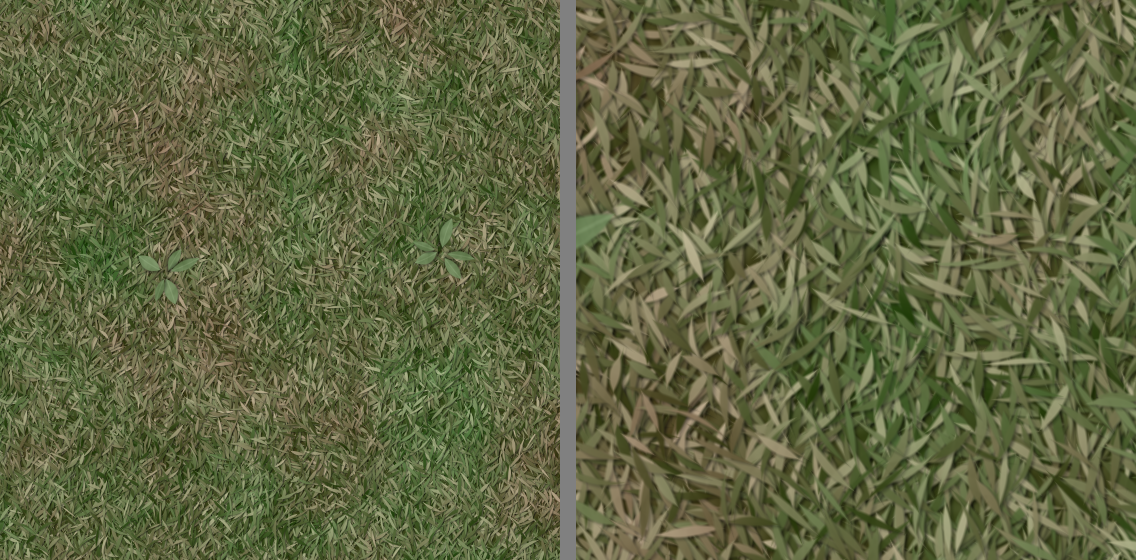
Left: the whole. Right: its middle third, enlarged.
This texture is drawn by a three.js fragment shader. Its source:

```glsl
varying vec2 vUv;

const float LAYERS = 12.0;            // sheets of blades, bottom to top
const float CELLS = 44.0;             // blades per canvas side in one sheet
const vec2 BLADE_LENGTH = vec2(0.010, 0.020);    // half length, min and max
const vec2 BLADE_WIDTH = vec2(0.0014, 0.0032);   // half width, min and max
const float BLADE_BEND = 14.0;
const float BLADE_SPREAD = 2.3;       // range of lean around upright, radians
const float EDGE = 0.0012;            // softness of outlines
const vec2 SHADOW_OFFSET = vec2(0.0016, -0.0014);
const float SHADOW = 0.27;
const float TONE_MEAN = 0.435;
const float TONE_RANGE = 0.25;
const float GROUND_TONE = 0.25;
const vec3 GRASS_HUE = vec3(0.0, 0.03, -0.135);  // offset from the tone
const vec3 DRY_TINT = vec3(0.05, -0.016, 0.018); // negated for lush grass
const vec3 LEAF_COLOR = vec3(0.44, 0.54, 0.36);
const vec2 FIRST_PLANT = vec2(0.295, 0.51);
const vec2 PLANT_STEP = vec2(0.49, 0.04);
const float PLANTS = 2.0;
const float LEAVES = 5.0;

vec4 hash4(vec3 p) {
  vec4 q = fract(p.xyzx * vec4(0.1031, 0.1030, 0.0973, 0.1099));
  q += dot(q, q.wzxy + 33.33);
  return fract((q.xxyz + q.yzzw) * q.zywx);
}

vec2 gradient(vec2 cell) {
  float angle = 6.2832 * hash4(vec3(cell, 71.0)).x;
  return vec2(cos(angle), sin(angle));
}

float gradientNoise(vec2 p) {
  vec2 i = floor(p), f = fract(p);
  vec2 u = f * f * f * (f * (f * 6.0 - 15.0) + 10.0);
  vec2 e = vec2(1.0, 0.0);
  float low = mix(dot(gradient(i), f), dot(gradient(i + e), f - e), u.x);
  float high = mix(dot(gradient(i + e.yx), f - e.yx),
                   dot(gradient(i + 1.0), f - 1.0), u.x);
  return mix(low, high, u.y);
}

float fbm(vec2 p) {
  return gradientNoise(p) + 0.6 * gradientNoise(p * 2.1 + 17.0)
       + 0.4 * gradientNoise(p * 4.7 + 41.0);
}

vec2 rotate(vec2 p, float angle) {
  float c = cos(angle), s = sin(angle);
  return vec2(c * p.x - s * p.y, s * p.x + c * p.y);
}

// Coverage of a pointed sliver lying along y
float sliver(vec2 p, vec2 halfSize, float bend, float soft) {
  float v = p.y / halfSize.y;
  float d = abs(p.x - bend * p.y * p.y) - halfSize.x * (1.0 - v * v);
  return 1.0 - smoothstep(-soft, soft, d);
}

vec3 grassColor(float tone, float dryness) {
  return tone + GRASS_HUE + DRY_TINT * dryness;
}

// One sheet of scattered blades, each shading what lies below it
vec3 addBlades(vec3 color, vec2 uv, float layer, float dryness, float flow, float light) {
  vec2 grid = uv * CELLS + layer * vec2(0.37, 0.61);
  vec2 home = floor(grid);
  for (float y = -1.0; y <= 1.0; y++) {
    for (float x = -1.0; x <= 1.0; x++) {
      vec2 cell = home + vec2(x, y);
      vec4 a = hash4(vec3(cell, layer + 3.0));
      vec4 b = hash4(vec3(cell, layer + 47.0));
      vec2 p = (grid - cell - a.xy) / CELLS;
      float angle = (a.z - 0.5) * BLADE_SPREAD + flow;
      vec2 size = vec2(mix(BLADE_WIDTH.x, BLADE_WIDTH.y, b.x),
                       mix(BLADE_LENGTH.x, BLADE_LENGTH.y, a.w));
      float bend = (b.y - 0.5) * BLADE_BEND;
      vec2 local = rotate(p, angle);
      float shade = sliver(rotate(p - SHADOW_OFFSET, angle), size, bend, EDGE * 1.5);
      float tone = TONE_MEAN + light + TONE_RANGE * (b.z + b.w - 1.0);
      tone += 0.03 * local.y / size.y;
      float hue = dryness + 1.6 * (b.z - 0.5);
      color *= 1.0 - SHADOW * shade;
      color = mix(color, grassColor(tone, hue), 0.94 * sliver(local, size, bend, EDGE));
    }
  }
  return color;
}

// Broad pale leaves set around a few plant centres
vec3 addPlants(vec3 color, vec2 uv) {
  for (float plant = 0.0; plant < PLANTS; plant++) {
    vec2 centre = FIRST_PLANT + plant * PLANT_STEP;
    for (float leaf = 0.0; leaf < LEAVES; leaf++) {
      vec4 h = hash4(vec3(plant, leaf, 9.0));
      float angle = 2.4 * leaf + 1.3 * plant + 0.6 * h.x;
      vec2 p = rotate(uv - centre, angle) - vec2(0.0, 0.026 + 0.016 * h.y);
      vec2 size = vec2(0.007 + 0.005 * h.z, 0.019 + 0.009 * h.w);
      float bend = 8.0 * (h.x - 0.5);
      float rib = 1.0 - smoothstep(0.0, 0.0022, abs(p.x - bend * p.y * p.y));
      vec3 tint = LEAF_COLOR + 0.08 * (h.z - 0.5) + 0.05 * rib;
      tint += 0.07 * gradientNoise(uv * 75.0) + 0.03 * p.x / size.x;
      color *= 1.0 - 0.3 * sliver(p + 0.002, size * 1.12, bend, 0.004);
      color = mix(color, tint, 0.92 * sliver(p, size, bend, EDGE * 1.3));
    }
  }
  return color;
}

void main() {
  // Broad patches of dry and lush turf, of lean and of brightness
  float dryness = 1.7 * fbm(vUv * 4.5 + 5.0);
  float flow = 1.1 * gradientNoise(vUv * 6.0 + 23.0) - 0.15;
  float light = 0.07 * fbm(vUv * 8.0 + 60.0);

  float soil = GROUND_TONE + 0.12 * gradientNoise(vUv * 90.0);
  vec3 color = grassColor(soil, dryness);
  for (float layer = 0.0; layer < LAYERS; layer++) {
    color = addBlades(color, vUv, layer, dryness, flow, light);
  }
  color = addPlants(color, vUv);
  gl_FragColor = vec4(clamp(color, 0.0, 1.0), 1.0);
}
```
